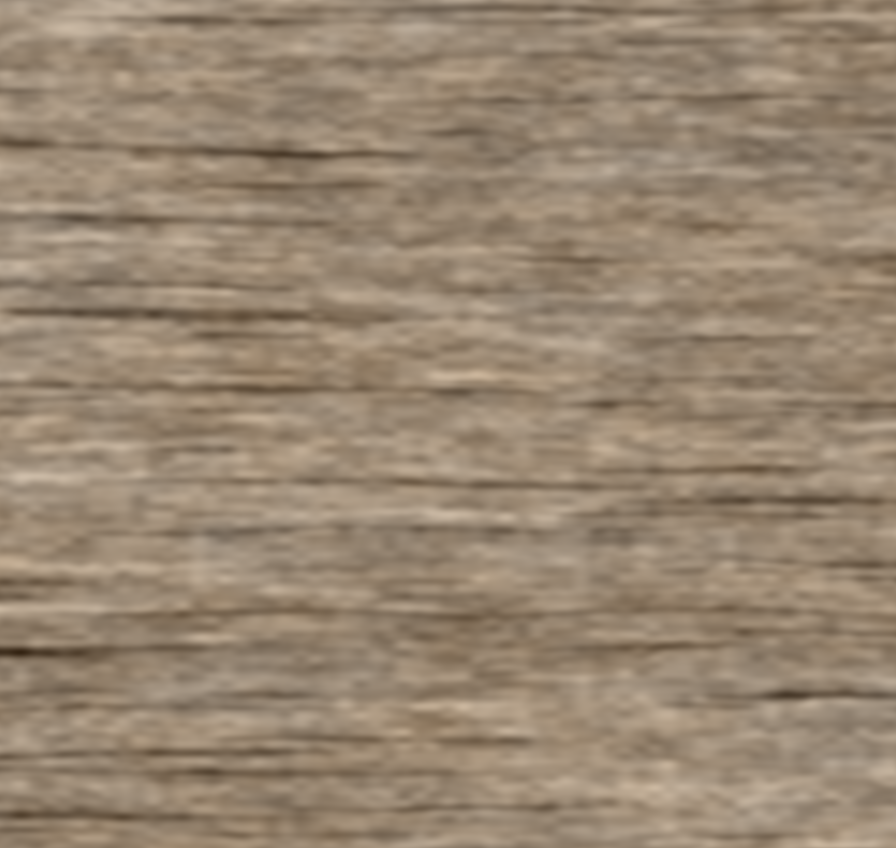
Write a Shadertoy shader that draws this texture.

```glsl
#define WOOD_COLOR vec3(0.598, 0.528, 0.447)
#define WARM_SHIFT vec3(0.020, 0.000, -0.024)
#define BAND_CONTRAST 0.085
#define FIBRE_CONTRAST 0.135
#define FLECK_CONTRAST 0.125
#define LONG_PORE_DEPTH 0.19
#define SHORT_PORE_DEPTH 0.15
#define HIGHLIGHT_GAIN 0.09

float hash(vec2 p) {
    vec3 q = fract(vec3(p.xyx) * 0.1031);
    q += dot(q, q.yzx + 33.33);
    return fract((q.x + q.y) * q.z);
}

float noise(vec2 p) {
    vec2 cell = floor(p);
    vec2 f = fract(p);
    f = f * f * (3.0 - 2.0 * f);
    float low = mix(hash(cell), hash(cell + vec2(1.0, 0.0)), f.x);
    float high = mix(hash(cell + vec2(0.0, 1.0)), hash(cell + 1.0), f.x);
    return mix(low, high, f.y);
}

// Centred noise; each row of cells slides sideways to hide the lattice
float grain(vec2 p, vec2 scale, float seed) {
    float a = noise(p * scale + seed);
    float b = noise((p + vec2(0.37, 0.0)) * scale * vec2(1.37, 1.21) + seed + 51.3);
    return (a + b - 1.0) * 0.75;
}

// Broken horizontal strokes, one wandering line in each row
float strokes(vec2 p, float rows, float stretch, float thickness, float seed) {
    float row = floor(p.y * rows);
    float ink = 0.0;
    for (float k = -1.0; k <= 1.0; k++) {
        float id = row + k + seed;
        float wander = 0.009 * (noise(vec2(p.x * 5.0, id * 3.7)) - 0.5);
        float jitter = 0.8 * (hash(vec2(id, seed)) - 0.5);
        float centre = (row + k + 0.5 + jitter) / rows + wander;
        float along = noise(vec2(p.x * stretch + 40.0 * hash(vec2(seed, id)), id * 7.0));
        float broken = noise(vec2(p.x * 28.0, id * 5.0 + 0.5));
        float strength = smoothstep(0.42, 0.85, along) * mix(0.55, 1.15, broken);
        float width = thickness * mix(0.7, 1.3, along);
        float d = (p.y - centre) / width;
        ink = max(ink, strength * exp(-d * d));
    }
    return ink;
}

void mainImage(out vec4 fragColor, in vec2 fragCoord) {
    vec2 p = fragCoord / iResolution.y;

    // Slight waviness of the fibres
    p.y += 0.010 * (noise(p * vec2(2.5, 4.0) + 9.0) - 0.5);
    p.y += 0.004 * (noise(p * vec2(9.0, 16.0) + 23.0) - 0.5);

    // Broad bands, long fibres and small soft flecks
    float tone = BAND_CONTRAST * grain(p, vec2(1.8, 9.0), 3.0);
    tone += FIBRE_CONTRAST * grain(p, vec2(9.0, 72.0), 17.0);
    tone += FLECK_CONTRAST * grain(p, vec2(42.0, 88.0), 71.0);

    // Dark pores and pale glints
    tone -= LONG_PORE_DEPTH * strokes(p, 19.0, 3.2, 0.0050, 11.0);
    tone -= SHORT_PORE_DEPTH * strokes(p, 29.0, 8.0, 0.0045, 137.0);
    tone += HIGHLIGHT_GAIN * strokes(p, 31.0, 13.0, 0.0050, 263.0);

    // Drift between warm tan and greyish brown
    float warmth = grain(p, vec2(3.0, 11.0), 31.0) + 0.7 * grain(p, vec2(16.0, 38.0), 47.0);
    vec3 color = WOOD_COLOR + tone * vec3(1.02, 1.0, 0.96) + WARM_SHIFT * warmth;
    fragColor = vec4(clamp(color, 0.0, 1.0), 1.0);
}
```
